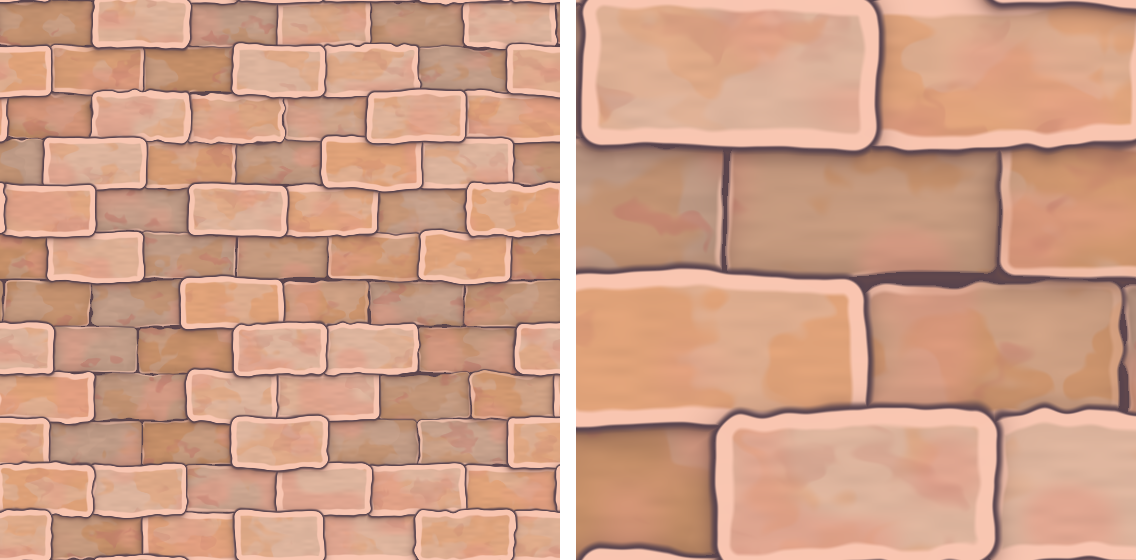
Left, the full canvas; right, a detail of the centre.
This texture is drawn by a WebGL 2 fragment shader. Its source:

```glsl
#version 300 es
precision highp float;
// Hand-painted wall of worn peach bricks with pale rims and plum joints.
uniform vec2 u_resolution;
out vec4 fragColor;

const vec2 BRICKS = vec2(6.0, 12.0);   // repeats across and down
const float ASPECT = 2.0;              // brick width in row heights
const vec3 CREAM  = vec3(0.86, 0.70, 0.61);
const vec3 ORANGE = vec3(0.87, 0.63, 0.47);
const vec3 PINK   = vec3(0.88, 0.60, 0.52);
const vec3 TAUPE  = vec3(0.73, 0.59, 0.51);
const vec3 OCHRE  = vec3(0.76, 0.55, 0.40);
const vec3 RUST   = vec3(0.75, 0.46, 0.41);
const vec3 RIM    = vec3(0.98, 0.78, 0.70);
const vec3 PLUM   = vec3(0.34, 0.26, 0.30);
const vec3 SHADE  = vec3(0.46, 0.32, 0.29);

struct Brick {
    float dist;    // signed distance to the edge, in row heights
    float lift;    // 0 is flush, 1 stands proud
    vec2 local;    // position from the brick centre
    vec2 seed;
};

float hash(vec2 p) {
    return fract(sin(dot(p, vec2(127.1, 311.7))) * 43758.5453);
}

float noise(vec2 p) {
    vec2 i = floor(p), f = fract(p);
    f = f * f * (3.0 - 2.0 * f);
    return mix(mix(hash(i), hash(i + vec2(1, 0)), f.x),
               mix(hash(i + vec2(0, 1)), hash(i + vec2(1, 1)), f.x), f.y);
}

float roundedBox(vec2 p, vec2 halfSize, float radius) {
    vec2 q = abs(p) - halfSize + radius;
    return length(max(q, 0.0)) + min(max(q.x, q.y), 0.0) - radius;
}

float rowShift(float row) { return 1.0 - mod(row, 2.0); }

// Left joint of a brick, moved a little; neighbours share it.
float jointX(vec2 id) {
    float jitter = hash(mod(id, BRICKS) + 7.3) - 0.5;
    return ASPECT * id.x + rowShift(id.y) + 0.22 * jitter;
}

Brick makeBrick(vec2 p, vec2 id) {
    Brick b;
    vec2 key = mod(id, BRICKS);
    b.seed = 40.0 * vec2(hash(key + 1.7), hash(key + 23.1));
    b.lift = hash(key + 51.9);
    float left = jointX(id), right = jointX(id + vec2(1, 0));
    b.local = p - vec2(0.5 * (left + right), id.y + 0.5);
    // Sagging outline plus finer chipped wear on some bricks
    vec2 bent = b.local;
    bent.y += 0.11 * (noise(vec2(bent.x * 1.4, 0.0) + b.seed) - 0.5);
    bent.x += 0.05 * (noise(vec2(3.0, bent.y * 2.0) + b.seed) - 0.5);
    float wear = mix(0.015, 0.10, pow(hash(key + 83.3), 2.0));
    float grow = mix(-0.015, 0.055, smoothstep(0.2, 0.8, b.lift));
    vec2 halfSize = vec2(0.5 * (right - left), 0.5) + grow;
    b.dist = roundedBox(bent, halfSize, mix(0.06, 0.19, b.lift))
           + wear * (noise(b.local * 6.0 + b.seed) - 0.5);
    return b;
}

// Cell of the n-th of nine bricks around a point
vec2 nearCell(vec2 p, int n) {
    float row = floor(p.y) + float(n / 3 - 1);
    return vec2(floor((p.x - rowShift(row)) / ASPECT) + float(n % 3 - 1), row);
}

// Angular brush patch with a fairly crisp edge
float patchMask(vec2 p, float threshold) {
    vec2 turned = mat2(0.8, 0.6, -0.6, 0.8) * p + 0.5 * noise(p * 2.7 + 9.0);
    float n = 0.8 * noise(turned) + 0.2 * noise(turned * 3.1);
    return smoothstep(threshold, threshold + 0.11, n);
}

vec3 paintFace(Brick b, float raised) {
    float tone = hash(b.seed + 3.1);
    vec3 bright = mix(CREAM, ORANGE, smoothstep(0.35, 0.8, tone));
    vec3 dull = mix(TAUPE, OCHRE, smoothstep(0.45, 0.95, tone));
    vec3 color = mix(dull, bright, 0.15 + 0.85 * raised);
    vec2 p = b.local * vec2(1.5, 1.9) + b.seed;
    color = mix(color, mix(OCHRE, ORANGE, raised), 0.6 * patchMask(p + 13.0, 0.54));
    color = mix(color, mix(TAUPE, CREAM, 0.4 + 0.6 * raised), 0.6 * patchMask(p * 1.2 + 31.0, 0.52));
    color = mix(color, PINK, 0.55 * smoothstep(0.5, 0.85, noise(p + 57.0)));
    color = mix(color, RUST, (0.5 - 0.3 * raised) * patchMask(p * 1.5 + 71.0, 0.70));
    return color * (0.98 + 0.05 * noise(p * vec2(3.0, 8.0)));
}

// Face with edge dimming and a pale rim, broken on the flush bricks
vec3 paintBrick(Brick b) {
    float raised = smoothstep(0.3, 0.58, b.lift);
    vec3 color = paintFace(b, raised) * (1.0 - 0.10 * (1.0 - raised) * exp(b.dist * 7.0));
    float rimWidth = mix(0.035, 0.125, raised) + 0.045 * (noise(b.local * 4.0 + b.seed) - 0.5);
    float rim = 1.0 - smoothstep(rimWidth - 0.02, rimWidth + 0.02, -b.dist);
    float broken = smoothstep(0.35, 0.6, noise(b.local * 1.8 + b.seed + 5.0));
    return mix(color, RIM, rim * mix(0.65 * broken, 0.95, raised));
}

void main() {
    vec2 p = gl_FragCoord.xy / u_resolution * BRICKS * vec2(ASPECT, 1.0);
    Brick top = Brick(1.0, -1.0, vec2(0), vec2(0));   // highest brick here
    for (int n = 0; n < 9; n++) {
        Brick b = makeBrick(p, nearCell(p, n));
        if (b.dist < 0.0 && b.lift > top.lift) top = b;
    }
    vec3 color = top.lift < 0.0 ? PLUM : paintBrick(top);
    // Shade and joint line from every brick at least as high
    float shade = 0.0, ink = 0.0;
    for (int n = 0; n < 9; n++) {
        Brick b = makeBrick(p, nearCell(p, n));
        if (b.lift < top.lift) continue;
        float strength = mix(0.45, 0.95, smoothstep(0.1, 0.6, b.lift));
        float lineWidth = b.dist < 0.0 ? 0.022 : mix(0.03, 0.06, b.lift);
        ink = max(ink, strength * (1.0 - smoothstep(0.0, lineWidth, abs(b.dist))));
        if (b.dist <= 0.0) continue;
        float gap = makeBrick(p + vec2(0.02, 0.04), nearCell(p, n)).dist;
        shade = max(shade, strength * exp(-max(gap, 0.0) * 16.0));
    }
    fragColor = vec4(mix(mix(color, SHADE, 0.6 * shade), PLUM, ink), 1.0);
}
```
